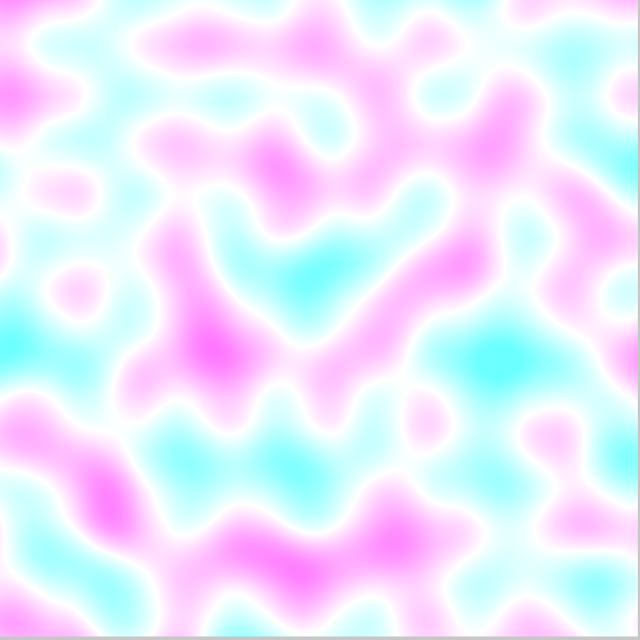
This texture is drawn by a Shadertoy shader. Its source:

```glsl
// Soft magenta and cyan clouds parted by thin white seams.
// Signed gradient noise: positive values remove green from white, negative
// values remove red. A fine grey rule closes the right and bottom edges.

const float CELLS = 6.6;                      // noise cells per canvas height
const float STRENGTH = 1.04;                  // noise value to colour depth
const float MAX_DEPTH = 0.58;                 // deepest tint allowed
const vec2 NOISE_OFFSET = vec2(13.37, 41.62); // picks the patch of noise
const vec3 WHITE = vec3(1.0);
const vec3 MAGENTA = vec3(1.0, 0.0, 1.0);
const vec3 CYAN = vec3(0.0, 1.0, 1.0);
const vec3 RULE_GREY = vec3(0.78);
const float RULE_RIGHT = 0.0035;              // rule widths, share of canvas
const float RULE_BOTTOM = 0.0055;
const float TAU = 6.2831853;

// Integer hash of a lattice point, from 0 to 1
float hash(vec2 cell) {
    uvec2 q = uvec2(ivec2(cell)) * uvec2(1597u, 7919u);
    uint h = (q.x ^ (q.y << 8)) * 40503u + q.y;
    h = (h ^ (h >> 15)) * 73244475u;
    h = (h ^ (h >> 16)) * 73244475u;
    h ^= h >> 16;
    return float(h & 65535u) / 65536.0;
}

// Slope contributed by the unit gradient at one lattice point
float cornerSlope(vec2 cell, vec2 toPoint) {
    float angle = TAU * hash(cell);
    return dot(vec2(cos(angle), sin(angle)), toPoint);
}

// Gradient noise with quintic blending, about -0.7 to 0.7
float gradientNoise(vec2 p) {
    vec2 cell = floor(p);
    vec2 f = p - cell;
    vec2 blend = f * f * f * (f * (f * 6.0 - 15.0) + 10.0);
    vec2 right = vec2(1.0, 0.0);
    vec2 up = vec2(0.0, 1.0);
    float low = mix(cornerSlope(cell, f), cornerSlope(cell + right, f - right), blend.x);
    float high = mix(cornerSlope(cell + up, f - up), cornerSlope(cell + 1.0, f - 1.0), blend.x);
    return mix(low, high, blend.y);
}

void mainImage(out vec4 fragColor, in vec2 fragCoord) {
    vec2 uv = fragCoord / iResolution.xy;
    vec2 pixel = 1.0 / iResolution.xy;

    // Clouds: the sign picks the tint, the size its depth
    float value = STRENGTH * gradientNoise(fragCoord / iResolution.y * CELLS + NOISE_OFFSET);
    vec3 tint = value > 0.0 ? MAGENTA : CYAN;
    vec3 color = mix(WHITE, tint, min(abs(value), MAX_DEPTH));

    // Grey rule along two edges
    vec2 edgeDistance = vec2(1.0 - uv.x, uv.y) - vec2(RULE_RIGHT, RULE_BOTTOM);
    vec2 inside = smoothstep(-0.5 * pixel, 0.5 * pixel, edgeDistance);
    color = mix(RULE_GREY, color, inside.x * inside.y);

    fragColor = vec4(color, 1.0);
}
```
